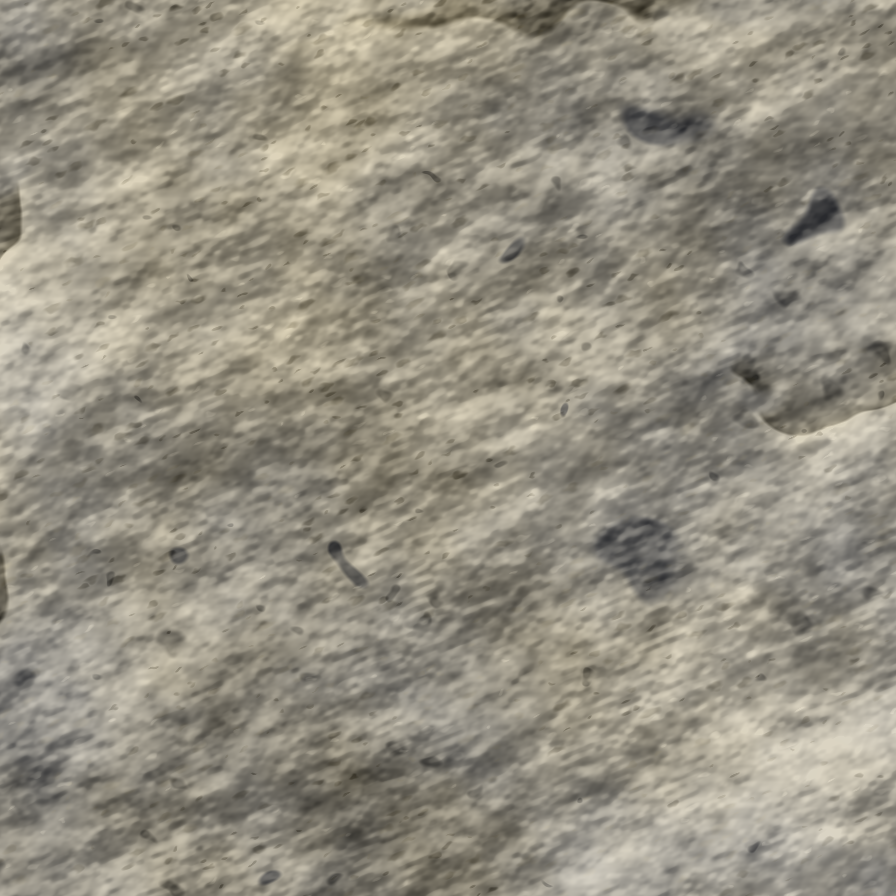
Reproduce this texture procedurally as a WebGL 2 fragment shader.

```glsl
#version 300 es
precision highp float;
// Weathered limestone: rough relief, shaded hollows under bright lips, pits and grit.

#define BASE_TONE 0.588
#define RELIEF 0.030
#define PATCHES 0.15
#define GRAIN 0.12
#define HOLLOW_SCALE 2.3
#define HOLLOW_LEVEL 0.13
#define HOLLOW_DARK 0.20
#define LIP_LIGHT 0.11
#define PIT_DARK 0.24
#define SPECK_DARK 0.13
#define SEED vec2(17.3, 4.6)

uniform vec2 u_resolution;
out vec4 fragColor;

float hash(vec2 p) {
  return fract(sin(dot(p, vec2(127.1, 311.7))) * 43758.5453);
}

float noise(vec2 p) {
  vec2 i = floor(p), f = fract(p);
  f = f * f * f * (f * (f * 6.0 - 15.0) + 10.0);
  float low = mix(hash(i), hash(i + vec2(1, 0)), f.x);
  float high = mix(hash(i + vec2(0, 1)), hash(i + vec2(1, 1)), f.x);
  return mix(low, high, f.y);
}

// Layered noise, scaled to -1..1
float fbm(vec2 p, int octaves, float gain) {
  float sum = 0.0, total = 0.0, amp = 1.0;
  for (int i = 0; i < octaves; i++) {
    sum += amp * noise(p);
    total += amp;
    amp *= gain;
    p = mat2(0.8, 0.6, -0.6, 0.8) * p * 2.03 + 11.7;
  }
  return 2.0 * sum / total - 1.0;
}

// Turns and stretches the plane so that features run up to the right
vec2 bedding(vec2 p) {
  return mat2(0.91, -0.42, 0.42, 0.91) * p * vec2(0.75, 1.25);
}

float relief(vec2 p) {
  return fbm(bedding(p) * 4.0 + SEED, 6, 0.5);
}

// Positive inside the hollows
float hollowField(vec2 p) {
  vec2 bend = vec2(noise(p * 3.0 + 5.0), noise(p * 3.0 + 31.0)) - 0.5;
  return fbm((p + 0.16 * bend) * HOLLOW_SCALE + SEED.yx, 5, 0.38) - HOLLOW_LEVEL;
}

// Coverage of scattered ragged spots; radii are in cell units
float spots(vec2 p, float cells, float chance, float smallest, float largest, float soft) {
  vec2 g = p * cells;
  g += 0.35 * (vec2(noise(g * 2.5), noise(g * 2.5 + 40.0)) - 0.5);
  float cover = 0.0;
  for (int y = -1; y <= 1; y++) {
    for (int x = -1; x <= 1; x++) {
      vec2 cell = floor(g) + vec2(x, y);
      vec2 id = cell + SEED + cells;
      if (hash(id) > chance) continue;
      vec2 center = cell + 0.2 + 0.6 * vec2(hash(id + 3.1), hash(id + 7.7));
      float size = hash(id + 13.3);
      float radius = mix(smallest, largest, size * size);
      float d = length((g - center) * vec2(0.85, 1.15));
      cover = max(cover, 1.0 - smoothstep(radius * (1.0 - soft), radius * (1.0 + soft), d));
    }
  }
  return cover;
}

void main() {
  vec2 p = gl_FragCoord.xy / u_resolution.y;
  vec2 q = bedding(p);
  vec2 light = vec2(-0.4, 0.917);

  // Slopes turned to the light are bright
  float slope = (relief(p) - relief(p + light * 0.006)) / 0.006;
  slope /= 1.0 + 0.15 * abs(slope);

  // Hollows: sharp shadow above a lower edge, bright lip beneath it
  float field = hollowField(p);
  float rise = (hollowField(p + light * 0.02) - hollowField(p - light * 0.02)) / 0.04;
  float facing = smoothstep(-0.2, 1.2, rise);
  float inside = smoothstep(-0.006, 0.016, field);
  float shadow = inside * exp(-max(field, 0.0) / 0.16) * facing;
  float lip = (1.0 - inside) * exp(min(field, 0.0) / 0.11) * facing;

  // Stains, grain and spots
  float broad = fbm(p * 2.6 + 8.0, 3, 0.5);
  float patchy = fbm(q * 14.0 + 3.0, 4, 0.55);
  float grain = fbm(q * 75.0 + 21.0, 2, 0.7);
  float stain = fbm(p * 4.5 + 50.0, 4, 0.55);
  float pits = spots(p, 6.0, 0.24, 0.05, 0.22, 0.3);
  float pores = spots(p, 22.0, 0.12, 0.08, 0.26, 0.4);
  float specks = spots(q, 62.0, 0.26, 0.12, 0.38, 0.5);
  float chips = spots(q + 2.7, 55.0, 0.10, 0.12, 0.32, 0.5);

  float tone = BASE_TONE + RELIEF * slope + 0.11 * broad + PATCHES * patchy;
  tone += GRAIN * (1.0 + 0.6 * shadow) * grain;
  tone += LIP_LIGHT * lip - HOLLOW_DARK * shadow;
  tone -= SPECK_DARK * specks * smoothstep(-0.4, 0.4, patchy + stain) + 0.15 * pores;
  tone += 0.07 * chips;
  tone = mix(tone, tone - PIT_DARK, pits);
  tone = clamp(tone, 0.17, 0.86);

  // Grey stone with ochre in hollows, lips and stains
  float warmth = 1.1 * stain + 0.8 * shadow + 0.35 * lip + 0.25 * specks - 0.5 * pits - 0.1;
  warmth = clamp(warmth, -0.7, 1.2);
  vec3 color = tone * vec3(1.0, 0.965, 0.872);
  color += warmth * vec3(0.012, -0.003, -0.045);
  fragColor = vec4(clamp(color, 0.0, 1.0), 1.0);
}
```
